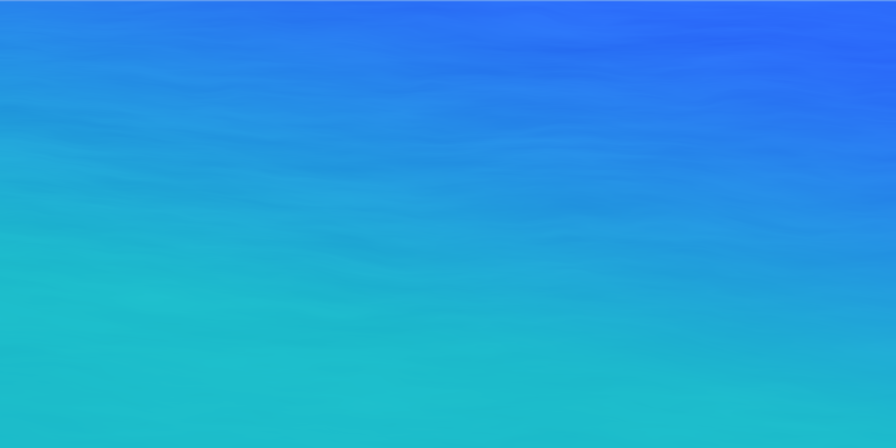
A Shadertoy shader for this background:

```glsl
// Calm water seen under a diagonal wash from teal (lower left) to blue (upper right).
// A softly clamped linear ramp gives the colour; stretched, warped value noise
// adds faint ripples that grow finer toward the top of the canvas.

const vec3 TEAL = vec3(0.11, 0.742, 0.793);
const vec3 BLUE = vec3(0.17, 0.41, 0.985);
const vec3 EDGE_LIGHT = vec3(0.52, 0.70, 0.94);

float hash(vec2 p) {
    return fract(sin(dot(p, vec2(127.1, 311.7))) * 43758.5453);
}

float valueNoise(vec2 p) {
    vec2 cell = floor(p);
    vec2 f = fract(p);
    vec2 u = f * f * (3.0 - 2.0 * f);
    float low = mix(hash(cell), hash(cell + vec2(1.0, 0.0)), u.x);
    float high = mix(hash(cell + vec2(0.0, 1.0)), hash(cell + vec2(1.0)), u.x);
    return mix(low, high, u.y);
}

// Layered noise, centred on zero.
float fbm(vec2 p) {
    float sum = 0.0;
    float amplitude = 0.5;
    for (int i = 0; i < 4; i++) {
        sum += amplitude * (valueNoise(p) - 0.5);
        p = mat2(1.0, -0.04, 0.15, 1.0) * p * 2.03 + vec2(17.3, 9.1);
        amplitude *= 0.55;
    }
    return sum;
}

// Long horizontal streaks, bent by a slow swell.
float ripples(vec2 p, float height) {
    float swell = 0.10 * fbm(vec2(p.x * 2.2, p.y * 5.0));
    float depth = p.y + swell + 0.035 * p.x;
    float perspective = depth * (15.0 + 7.0 * height);
    float broad = fbm(vec2(p.x * 2.5, perspective));
    float crest = 1.0 - abs(2.0 * fbm(vec2(p.x * 4.0 + 5.0, perspective * 1.5)));
    return broad + 0.5 * (crest - 0.72);
}

// Ramp from 0 to 1 with rounded ends.
float softClamp(float t, float radius) {
    float raised = 0.5 * (t + sqrt(t * t + radius * radius));
    float excess = raised - 1.0;
    return raised - 0.5 * (excess + sqrt(excess * excess + radius * radius));
}

void mainImage(out vec4 fragColor, in vec2 fragCoord) {
    vec2 uv = fragCoord / iResolution.xy;
    vec2 p = vec2(uv.x * iResolution.x / iResolution.y, uv.y);

    // Diagonal colour wash
    float ramp = 1.25 * (uv.y + 0.40 * uv.x - 0.44);
    vec3 color = mix(TEAL, BLUE, softClamp(ramp, 0.10));

    // Faint water relief, calmer near the bottom
    float strength = mix(0.025, 0.055, smoothstep(0.1, 0.7, uv.y));
    color += strength * ripples(p, uv.y) * vec3(0.5, 1.0, 0.45);

    // Thin pale rim along the top
    float rim = smoothstep(0.9955, 0.9985, uv.y);
    color = mix(color, EDGE_LIGHT, 0.6 * rim);

    fragColor = vec4(clamp(color, 0.0, 1.0), 1.0);
}
```
